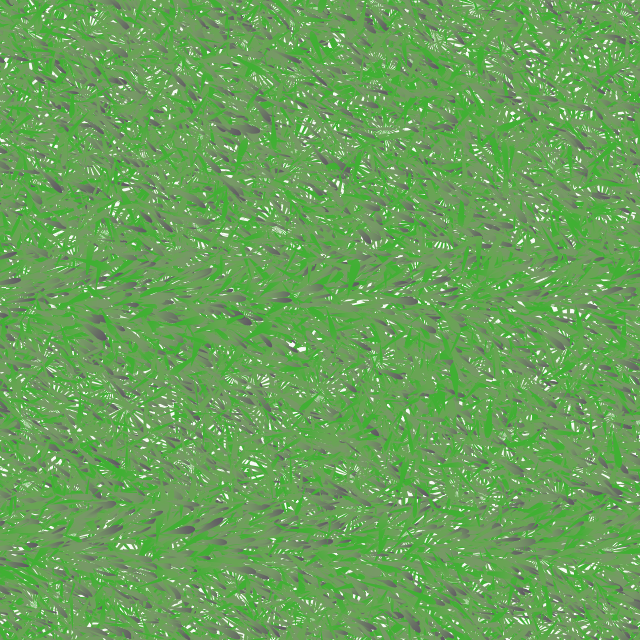
Write a WebGL 2 fragment shader that draws this texture.

```glsl
#version 300 es
precision highp float;

uniform vec2 u_resolution;
out vec4 fragColor;

const float TAU = 6.2831853;

// Palette, from young leaf to withered tip
const vec3 PAPER = vec3(0.97, 0.98, 0.96);
const vec3 LEAF  = vec3(0.25, 0.69, 0.20);
const vec3 GRASS = vec3(0.41, 0.645, 0.33);
const vec3 MOSS  = vec3(0.465, 0.60, 0.40);
const vec3 PLUM  = vec3(0.37, 0.33, 0.39);

// Blades
const int   LAYERS = 18;
const float CELL = 0.036;
const vec2  HALF_LENGTH = vec2(0.012, 0.034);
const vec2  HALF_WIDTH = vec2(0.0015, 0.0058);
const float BEND = 0.006;
const float LEAN = -0.5;

// Horizontal seams that blades fan out from
const vec2  SEAMS = vec2(0.141, 0.529);
const float SEAM_LEAN = 0.6;

// Radial bursts showing through the gaps
const float BURST_CELL = 0.075;
const float SPOKES = 26.0;

uvec3 scramble(uvec3 v) {
    v = v * 1664525u + 1013904223u;
    v += v.yzx * v.zxy;
    v ^= v >> 16u;
    v += v.yzx * v.zxy;
    return v;
}

vec3 hash3(vec2 cell, int seed) {
    uvec3 key = uvec3(ivec3(ivec2(cell) + 512, seed));
    return vec3(scramble(key) >> 8u) / 16777216.0;
}

float gradientDot(vec2 corner, vec2 offset) {
    float a = TAU * hash3(corner, 900).x;
    return dot(vec2(cos(a), sin(a)), offset);
}

float gradientNoise(vec2 p) {
    vec2 i = floor(p), f = fract(p);
    vec2 s = f * f * f * (f * (f * 6.0 - 15.0) + 10.0);
    vec2 e = vec2(1.0, 0.0);
    float low = mix(gradientDot(i, f), gradientDot(i + e, f - e), s.x);
    float high = mix(gradientDot(i + e.yx, f - e.yx), gradientDot(i + 1.0, f - 1.0), s.x);
    return mix(low, high, s.y);
}

vec2 seamWeights(float y) {
    return 1.0 - smoothstep(vec2(0.04), vec2(0.10), abs(y - SEAMS));
}

vec3 bladeColor(float age) {
    vec3 c = mix(LEAF, GRASS, smoothstep(0.1, 0.4, age));
    c = mix(c, MOSS, smoothstep(0.48, 0.72, age));
    return mix(c, PLUM, smoothstep(0.78, 1.2, age));
}

// Thin spokes around the nearest scattered centre, over bare paper
vec3 burstGround(vec2 p, float px) {
    vec2 g = p / BURST_CELL, home = floor(g), nearest = vec2(9.0);
    for (int k = 0; k < 9; k++) {
        vec2 cell = home + vec2(k % 3, k / 3) - 1.0;
        vec2 d = g - cell - hash3(cell, 700).xy;
        if (dot(d, d) < dot(nearest, nearest)) nearest = d;
    }
    float turn = (atan(nearest.y, nearest.x) / TAU + 0.5) * SPOKES;
    vec3 h = hash3(vec2(floor(turn), floor(dot(g - nearest, vec2(7.0, 31.0)) + 0.5)), 800);
    float pitch = TAU * length(nearest) * BURST_CELL / SPOKES;
    float edge = mix(0.18, 0.42, h.x) - abs(fract(turn) - 0.5);
    return mix(PAPER, bladeColor(0.65 * h.y), clamp(edge * pitch / px + 0.5, 0.0, 1.0));
}

// One wedge: thin green root, broad withered tip; returns colour and cover
vec4 blade(vec2 d, float y, vec3 h, vec3 shape, float thickness, float px) {
    vec2 w = seamWeights(y);
    vec2 fan = SEAM_LEAN * clamp((y - SEAMS) / 0.05, -1.0, 1.0);
    float seam = max(w.x, w.y);
    float lean = mix(mix(LEAN, fan.x, w.x), fan.y, w.y);
    float spread = mix(3.0, 0.4, smoothstep(0.1, 0.8, h.z)) * mix(1.0, 0.4, seam);
    float angle = lean + spread * (2.0 * shape.x - 1.0);
    vec2 axis = vec2(cos(angle), sin(angle));

    float halfLength = mix(HALF_LENGTH.x, HALF_LENGTH.y, shape.y);
    float u = clamp(0.5 + 0.5 * dot(d, axis) / halfLength, 0.0, 1.0);
    float across = dot(d, vec2(-axis.y, axis.x)) + BEND * (shape.z - 0.5) * u * u;
    float width = thickness * mix(HALF_WIDTH.x, HALF_WIDTH.y, shape.z * shape.y + 0.2 * shape.z);
    width *= u * sqrt(min(1.0, 5.0 * (1.0 - u)));
    float cover = clamp((width - abs(across)) / px + 0.5, 0.0, 1.0) * min(1.0, 2.0 * width / px);
    return vec4(bladeColor(h.z + 0.4 * (u - 0.6)), cover);
}

void main() {
    vec2 p = gl_FragCoord.xy / u_resolution.y;
    float px = 1.0 / u_resolution.y;
    vec2 w = seamWeights(p.y);
    float thickness = 1.2 + 0.55 * gradientNoise(p * vec2(5.0, 7.0)) + 0.25 * max(w.x, w.y);
    vec3 color = burstGround(p, px);

    // Painted back to front, layer by layer
    for (int layer = 0; layer < LAYERS; layer++) {
        vec2 shift = vec2(0.37, 0.61) * float(layer);
        vec2 g = p / CELL + shift;
        for (int k = 0; k < 9; k++) {
            vec2 cell = floor(g) + vec2(k % 3, k / 3) - 1.0;
            vec3 h = hash3(cell, layer);
            vec2 centre = (cell + h.xy - shift) * CELL;
            vec4 b = blade(p - centre, centre.y, h, hash3(cell, layer + 100), thickness, px);
            color = mix(color, b.rgb, b.a);
        }
    }
    fragColor = vec4(color, 1.0);
}
```
